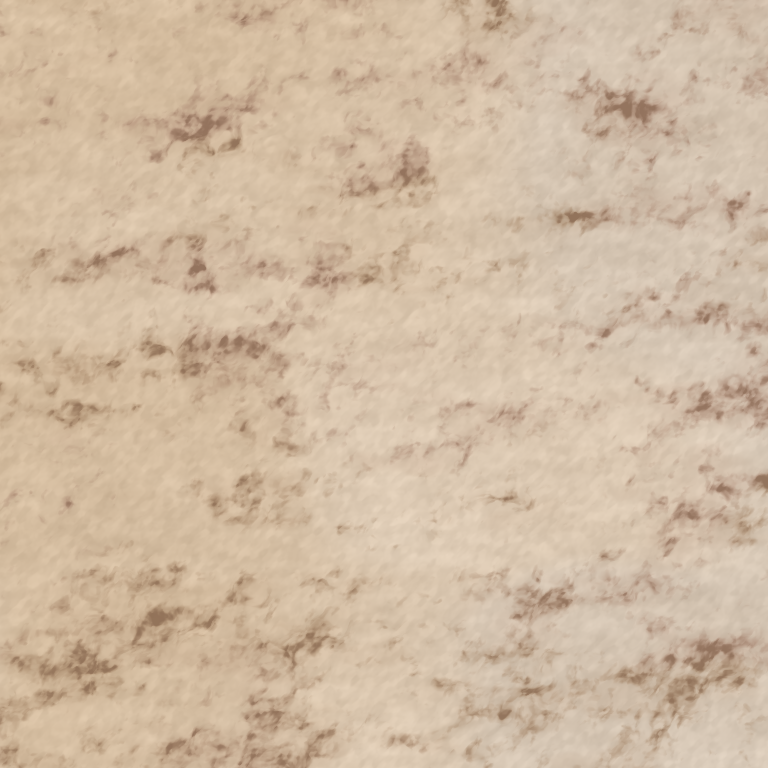
A three.js fragment shader for this texture:

```glsl
varying vec2 vUv;

const vec3 CREAM = vec3(0.862, 0.788, 0.700);
const vec3 WARM_TAN = vec3(0.832, 0.738, 0.622);
const vec3 COOL_GREY = vec3(0.830, 0.774, 0.710);
const vec3 OCHRE_BROWN = vec3(0.635, 0.505, 0.385);
const vec3 ROSE_BROWN = vec3(0.645, 0.500, 0.420);
const vec3 DEEP_BROWN = vec3(0.490, 0.365, 0.280);

vec3 hash3(vec2 cell) {
  vec3 q = vec3(dot(cell, vec2(127.1, 311.7)),
                dot(cell, vec2(269.5, 183.3)),
                dot(cell, vec2(419.2, 371.9)));
  return fract(sin(q) * 43758.55);
}

// Smooth cellular noise: random cell values blended by distance
float softCells(vec2 p) {
  vec2 cell = floor(p);
  vec2 local = fract(p);
  float total = 0.0;
  float weightSum = 0.0;
  for (int y = -1; y <= 1; y++) {
    for (int x = -1; x <= 1; x++) {
      vec2 offset = vec2(float(x), float(y));
      vec3 rnd = hash3(cell + offset);
      vec2 d = offset + 0.15 + 0.7 * rnd.xy - local;
      float weight = exp(-6.0 * dot(d, d));
      total += weight * rnd.z;
      weightSum += weight;
    }
  }
  return total / weightSum;
}

// Three octaves, each shifted to hide the grid
float layeredCells(vec2 p, float gain) {
  float total = 0.0;
  float amplitude = 1.0;
  float amplitudeSum = 0.0;
  for (int i = 0; i < 3; i++) {
    total += amplitude * softCells(p);
    amplitudeSum += amplitude;
    amplitude *= gain;
    p = p * 2.03 + vec2(17.3, 9.1);
  }
  return total / amplitudeSum;
}

// Coordinates measured along and across a slanted direction
vec2 slant(vec2 p, float angle) {
  vec2 dir = vec2(cos(angle), sin(angle));
  return vec2(dot(p, dir), dot(p, vec2(-dir.y, dir.x)));
}

// Broad wash: tan at upper left, grey at right, cream below
vec3 washColor(vec2 p, float cloud) {
  float drift = 0.6 * (cloud - 0.5);
  float tan01 = smoothstep(0.2, 1.05, 0.6 * p.y + 0.6 * (1.0 - p.x) + drift);
  float grey01 = smoothstep(0.45, 0.85, p.x + 0.25 * (p.y - 0.5) + drift);
  vec3 color = mix(CREAM, WARM_TAN, tan01);
  return mix(color, COOL_GREY, 0.75 * grey01);
}

void main() {
  vec2 p = vUv;
  vec2 warp = vec2(softCells(p * 40.0), softCells(p * 40.0 + 31.0)) - 0.5;
  vec2 bent = p + 0.008 * warp;

  float cloud = softCells(p * vec2(3.0, 4.0) + 5.0);
  float patches = layeredCells(bent * vec2(7.0, 16.0) + 12.0, 0.7);
  float flecks = layeredCells(slant(bent, 0.85) * vec2(42.0, 66.0) + 70.0, 0.65);
  float dashes = layeredCells(bent * vec2(24.0, 62.0) + 51.0, 0.6);
  float fibres = softCells(slant(p, 0.75) * vec2(85.0, 150.0) + 11.0);
  float streaks = layeredCells(p * vec2(9.0, 34.0) + 23.0, 0.6);

  // Ground with faint horizontal streaks and fine relief
  vec3 color = washColor(p, cloud);
  color += 0.06 * (streaks - 0.5) * vec3(0.9, 1.0, 1.1);
  color += 0.045 * (fibres - 0.5) + 0.06 * (0.5 - flecks);

  // Stains: faint halo, scattered small flecks, few dark cores
  float grain = 0.75 * (flecks - 0.5) + 0.4 * (dashes - 0.5) + 0.15 * (fibres - 0.5);
  float density = 0.85 * (patches - 0.5) + grain;
  float halo = smoothstep(0.42, 0.75, patches);
  float stain = smoothstep(0.02, 0.50, density);
  float core = smoothstep(0.27, 0.52, density);
  float rosiness = smoothstep(0.3, 0.7, softCells(p * vec2(5.0, 7.0) + 90.0));
  vec3 stainColor = mix(OCHRE_BROWN, ROSE_BROWN, rosiness);
  color = mix(color, stainColor, 0.14 * halo);
  color = mix(color, stainColor, 0.72 * stain);
  color = mix(color, DEEP_BROWN, 0.55 * core);

  gl_FragColor = vec4(color, 1.0);
}
```
